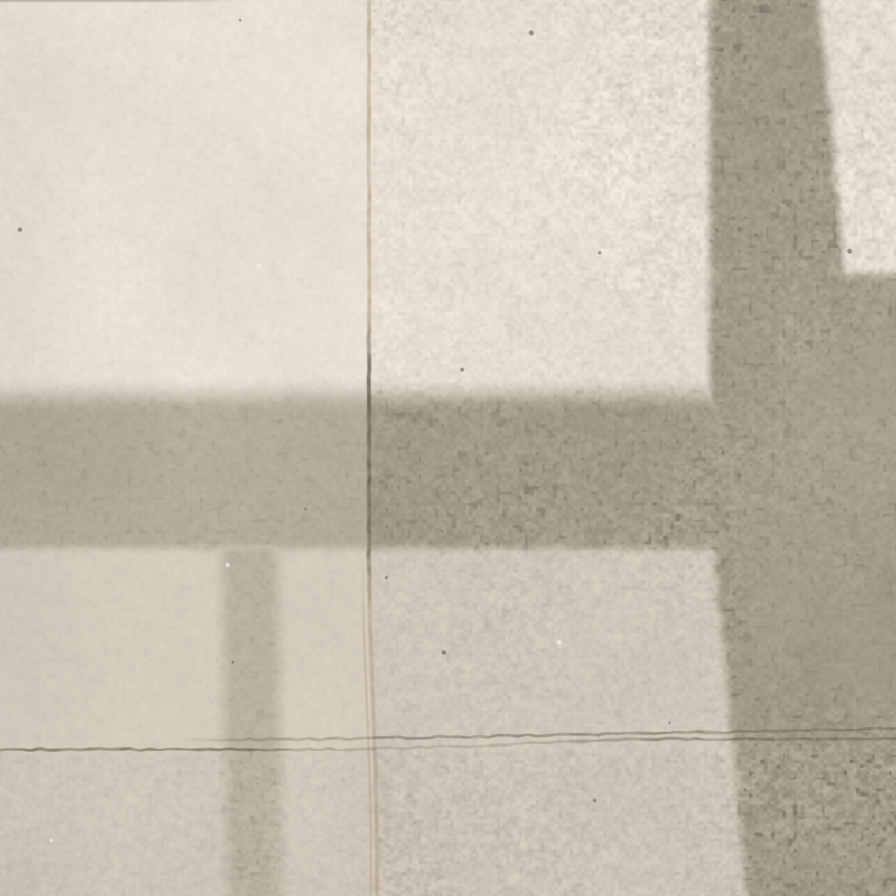
A WebGL 2 fragment shader for this texture:

```glsl
#version 300 es
precision highp float;
uniform vec2 u_resolution;
out vec4 fragColor;

const vec3 SUNLIT = vec3(0.912, 0.875, 0.828);
const vec3 DIM_LIGHT = vec3(0.832, 0.797, 0.742);
const vec3 SHADE = vec3(0.640, 0.606, 0.540);
const vec3 PALE_SHADE = vec3(0.704, 0.676, 0.612);
const vec3 GROOVE = vec3(0.42, 0.38, 0.32);
const vec3 TAN_GROOVE = vec3(0.69, 0.63, 0.54);

float hash(vec2 p) {
  vec3 q = fract(p.xyx * vec3(0.1031, 0.1030, 0.0973));
  q += dot(q, q.yzx + 33.33);
  return fract((q.x + q.y) * q.z);
}

float valueNoise(vec2 p) {
  vec2 cell = floor(p), f = fract(p);
  f = f * f * (3.0 - 2.0 * f);
  float low = mix(hash(cell), hash(cell + vec2(1, 0)), f.x);
  float high = mix(hash(cell + vec2(0, 1)), hash(cell + vec2(1, 1)), f.x);
  return mix(low, high, f.y);
}

float fbm(vec2 p) {
  float sum = 0.0, weight = 0.5;
  for (int i = 0; i < 4; i++) {
    sum += weight * valueNoise(p);
    p = p * 2.03 + 17.3;
    weight *= 0.5;
  }
  return sum / 0.9375;
}

// Soft step centred on an edge
float rise(float edge, float blur, float v) {
  return smoothstep(edge - blur, edge + blur, v);
}

float span(float a, float b, float blur, float v) {
  return rise(a, blur, v) * (1.0 - rise(b, blur, v));
}

// Thin line whose distance is given, never narrower than a pixel
float hairline(float d, float halfWidth, float pixel) {
  float w = max(halfWidth, 0.6 * pixel);
  return 1.0 - smoothstep(0.4 * w, 1.6 * w, abs(d));
}

// Sparse round pits, one candidate per cell
float pits(vec2 p, float scale, float density, float pixel) {
  vec2 cell = floor(p * scale);
  vec2 offset = 0.25 + 0.5 * vec2(hash(cell + 3.7), hash(cell + 9.1));
  float radius = mix(0.0012, 0.0032, hash(cell + 21.4));
  float d = length(p - (cell + offset) / scale);
  float present = step(1.0 - density, hash(cell + 41.8));
  return present * (1.0 - smoothstep(radius - pixel, radius + pixel, d));
}

// Crossbar, wide column and narrow post of the cast shadow
float castShadow(vec2 p) {
  float bar = rise(0.388, 0.008, p.y) * (1.0 - rise(0.560, 0.021, p.y));
  float leftEdge = p.y > 0.388 ? 0.792 : mix(0.834, 0.797, p.y / 0.388);
  float column = rise(leftEdge, 0.008, p.x);
  float slant = mix(0.943, 0.914, (p.y - 0.694) / 0.306);
  float opening = rise(slant, 0.008, p.x) * rise(0.694, 0.009, p.y);
  column *= 1.0 - opening;
  float lean = mix(0.006, 0.0, clamp(p.y / 0.388, 0.0, 1.0));
  float post = span(0.247 + lean, 0.310 + lean, 0.012, p.x);
  post *= 0.82 * (1.0 - rise(0.392, 0.012, p.y));
  return max(max(bar, column), post);
}

// Slab base colour under the given amount of shadow
vec3 slabColor(vec2 p, float shadow, float rightSlab, float cloud) {
  float upper = rise(0.47, 0.07, p.y);
  vec3 lit = mix(DIM_LIGHT, SUNLIT, upper);
  lit *= 1.0 - 0.022 * rightSlab * (1.0 - 0.6 * upper);
  lit *= 1.0 - 0.022 * (1.0 - rise(0.16, 0.004, p.y));
  lit *= 1.0 - 0.025 * (1.0 - smoothstep(0.0, 0.16, p.x));
  vec3 dark = mix(PALE_SHADE, SHADE, rightSlab);
  dark *= 1.0 - 0.04 * span(0.388, 0.56, 0.05, p.y) * (1.0 - smoothstep(0.0, 0.25, p.x));
  dark *= 1.0 + 0.035 * span(0.40, 0.66, 0.08, p.y) * rise(0.84, 0.06, p.x);
  return mix(lit, dark, shadow) * (1.0 + 0.05 * (cloud - 0.5));
}

void main() {
  vec2 p = gl_FragCoord.xy / u_resolution;
  float pixel = 1.0 / min(u_resolution.x, u_resolution.y);
  float jitter = 0.0025 * (valueNoise(p * 90.0) - 0.5);

  float jointX = 0.4118 + 0.009 * (1.0 - smoothstep(0.05, 0.38, p.y));
  float rightSlab = rise(jointX, 0.003, p.x);
  float shadow = castShadow(p + jitter);
  vec3 color = slabColor(p, shadow, rightSlab, fbm(p * 9.0));

  // Mineral grain, coarser on the right and in the lower slabs
  float patches = smoothstep(0.3, 0.7, fbm(p * 7.0 + 4.0));
  float rough = mix(0.30, 0.65 + 0.45 * patches, rightSlab);
  rough += 0.25 * (1.0 - rise(0.16, 0.01, p.y));
  rough *= 1.0 - 0.45 * rise(0.83, 0.03, p.x) * span(0.19, 0.62, 0.06, p.y);
  float grain = 0.6 * valueNoise(p * 240.0) + 0.4 * valueNoise(p * 125.0 + 31.0) - 0.5;
  color *= 1.0 + grain * rough * mix(0.13, 0.23, shadow);
  float freckles = smoothstep(0.72, 0.95, valueNoise(p * 160.0 + 71.0));
  color *= 1.0 - 0.15 * freckles * rough * mix(0.35, 1.0, shadow);
  color = mix(color, GROOVE, 0.65 * pits(p, 13.0, 0.09, pixel));
  color = mix(color, vec3(0.97, 0.95, 0.92), 0.7 * pits(p + 5.0, 9.0, 0.03, pixel));

  // Vertical joint, stained where it crosses the bar
  float wear = 0.55 + 0.45 * valueNoise(vec2(3.0, p.y * 110.0));
  float stain = span(0.36, 0.62, 0.05, p.y);
  float seam = hairline(p.x - jointX - 0.4 * jitter, 0.0022, pixel);
  color = mix(color, mix(TAN_GROOVE, GROOVE, stain), seam * wear * mix(0.72, 0.9, stain));
  float lowerSeam = hairline(p.x - jointX + 0.007, 0.0014, pixel);
  color = mix(color, TAN_GROOVE, 0.4 * lowerSeam * (1.0 - rise(0.34, 0.05, p.y)));

  // Paired horizontal joints, shifted across the vertical one
  float lowY = mix(0.1635, mix(0.165, 0.175, smoothstep(0.42, 0.75, p.x)), rightSlab);
  float highY = mix(0.174 + 0.008 * (p.x - 0.2), 0.176 + 0.018 * (p.x - 0.42), rightSlab);
  float lowSeam = hairline(p.y - lowY + jitter, 0.0016, pixel);
  float highSeam = hairline(p.y - highY + jitter, 0.0016, pixel);
  float lowInk = mix(0.75 - 0.4 * rise(0.31, 0.04, p.x), 0.25 + 0.3 * rise(0.65, 0.1, p.x), rightSlab);
  float highInk = mix(0.4 * rise(0.24, 0.06, p.x), 0.55, rightSlab);
  float chipped = 0.6 + 0.4 * valueNoise(vec2(p.x * 100.0, 8.0));
  color = mix(color, GROOVE, chipped * max(lowSeam * lowInk, highSeam * highInk));

  // Dark rim at the upper left
  color *= 1.0 - 0.2 * rise(0.998, 0.002, p.y) * (1.0 - rise(0.22, 0.06, p.x));
  fragColor = vec4(color, 1.0);
}
```
